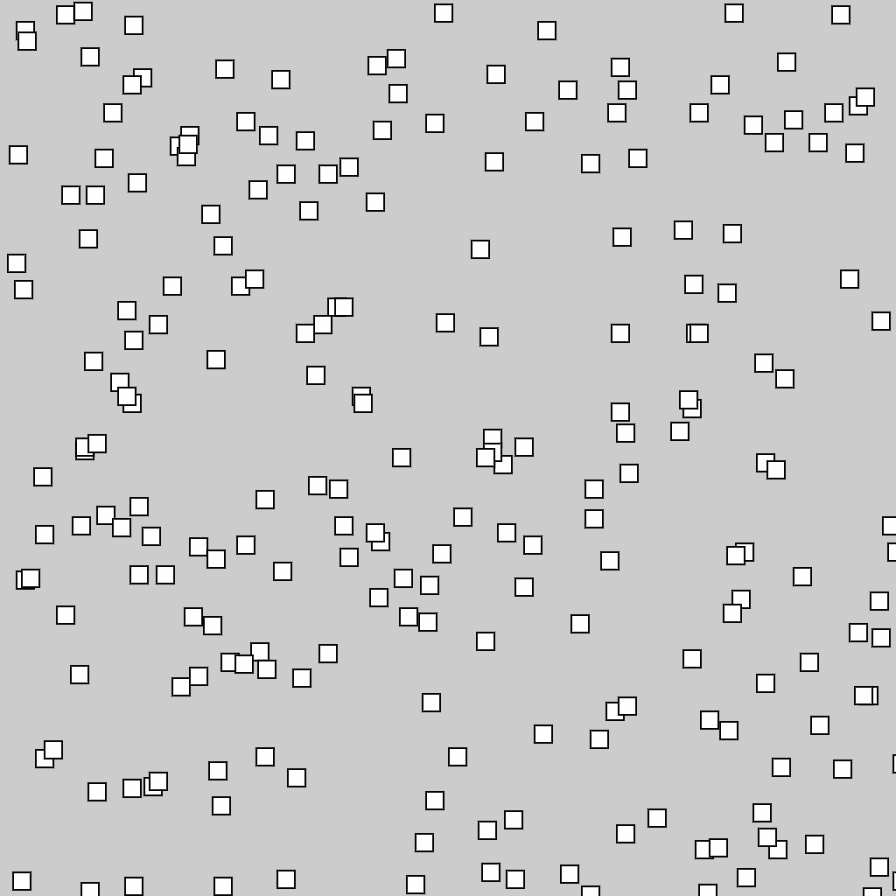
Give the GLSL for this pattern, as a three.js fragment shader.

```glsl
varying vec2 vUv;

const vec3 PAPER = vec3(0.8);
const vec3 FILL = vec3(0.995);
const vec3 INK = vec3(0.015);

const float LINE = 1.0 / 512.0;       // outline width
const float HALF_SIDE = 5.5 * LINE;   // half the outer side of a square
const float CELLS = 8.0;              // scatter cells per side
const int SLOTS = 8;                  // candidate squares per cell
const float MEAN_DENSITY = 0.4;       // share of candidates drawn
const float CLUMPING = 0.45;          // how strongly noise varies the density

vec3 hash3(vec3 p) {
  p = fract(p * vec3(0.1031, 0.1030, 0.0973));
  p += dot(p, p.yxz + 33.33);
  return fract((p.xxy + p.yxx) * p.zyx);
}

float cornerGradient(vec2 lattice, vec2 offset) {
  float angle = 6.28319 * hash3(vec3(lattice, 71.0)).x;
  return dot(vec2(cos(angle), sin(angle)), offset);
}

float gradientNoise(vec2 p) {
  vec2 i = floor(p);
  vec2 f = fract(p);
  vec2 u = f * f * f * (f * (f * 6.0 - 15.0) + 10.0);
  float low = mix(cornerGradient(i, f),
                  cornerGradient(i + vec2(1.0, 0.0), f - vec2(1.0, 0.0)), u.x);
  float high = mix(cornerGradient(i + vec2(0.0, 1.0), f - vec2(0.0, 1.0)),
                   cornerGradient(i + 1.0, f - 1.0), u.x);
  return mix(low, high, u.y);
}

float squareDistance(vec2 p, float halfSide) {
  vec2 d = abs(p) - halfSide;
  return max(d.x, d.y);
}

float coverage(float dist, float pixel) {
  return clamp(0.5 - dist / pixel, 0.0, 1.0);
}

// Paints one outlined square over the colour below it
vec3 paintSquare(vec3 below, vec2 p, float pixel) {
  float dist = squareDistance(p, HALF_SIDE);
  vec3 color = mix(below, INK, coverage(dist, pixel));
  return mix(color, FILL, coverage(dist + LINE, pixel));
}

// Paints the squares anchored in one cell, stacked in slot order
vec3 paintCell(vec3 below, vec2 uv, vec2 cell, float pixel) {
  vec3 color = below;
  float density = MEAN_DENSITY + CLUMPING * gradientNoise(cell * 0.43 + 5.2);
  for (int slot = 0; slot < SLOTS; slot++) {
    vec3 seed = hash3(vec3(cell + 13.0, float(slot) * 7.0 + 3.0));
    if (seed.z < density) {
      // Snap anchors to the line width so outlines stay crisp
      vec2 anchor = floor((cell + seed.xy) / (CELLS * LINE)) * LINE;
      color = paintSquare(color, uv - anchor, pixel);
    }
  }
  return color;
}

void main() {
  float pixel = fwidth(vUv.x);

  // Anchors are the upper left corners, so squares run off right and bottom
  vec2 uv = vUv - vec2(HALF_SIDE, -HALF_SIDE);
  vec2 base = floor(uv * CELLS - 0.5);

  // Only the four nearest cells can reach this point
  vec3 color = PAPER;
  for (int y = 0; y < 2; y++) {
    for (int x = 0; x < 2; x++) {
      vec2 cell = base + vec2(float(x), float(y));
      bool inside = all(greaterThanEqual(cell, vec2(0.0))) &&
                    all(lessThan(cell, vec2(CELLS)));
      if (inside) color = paintCell(color, uv, cell, pixel);
    }
  }
  gl_FragColor = vec4(color, 1.0);
}
```
